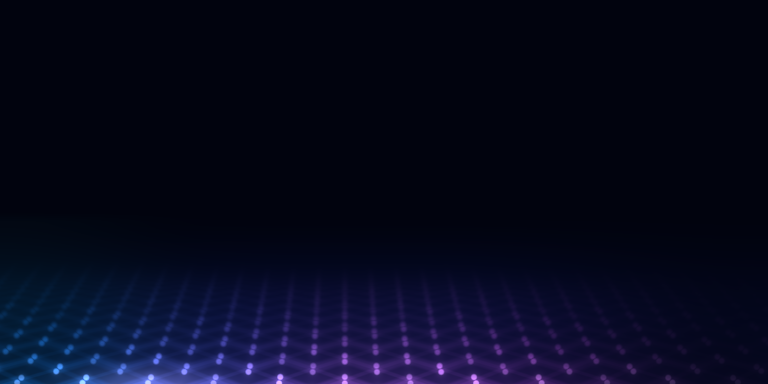
This background is drawn by a Shadertoy shader. Its source:

```glsl
#define CENTER_X 0.898
#define GRID_BASE 0.010
#define GRID_DEPTH 0.310
#define ROW_SHRINK 0.82
#define COLUMN_STEP 0.0854
#define COLUMN_LEAN 0.062
#define DOT_RADIUS 0.0075
#define PAIR_OFFSET 0.0085
#define HAZE_TOP 0.45
#define MESH_GAIN 0.17
#define NIGHT vec3(0.004, 0.012, 0.055)

// Hue across the floor: blue, periwinkle, violet, plum
vec3 floorHue(float x) {
    vec3 hue = mix(vec3(0.08, 0.44, 0.85), vec3(0.38, 0.40, 0.90), smoothstep(0.10, 0.50, x));
    hue = mix(hue, vec3(0.68, 0.33, 0.78), smoothstep(0.45, 0.95, x));
    return mix(hue, vec3(0.58, 0.20, 0.60), smoothstep(0.95, 1.50, x));
}

float columnStep(float y) {
    return COLUMN_STEP - COLUMN_LEAN * y;
}

// Nearness of the floor at a height: 1 in front, 0 at the far edge
float nearness(float y) {
    return max(1.0 - (y - GRID_BASE) / GRID_DEPTH, 0.02);
}

float rowAt(float y) {
    return log(nearness(y)) / log(ROW_SHRINK);
}

float rowHeight(float row) {
    return GRID_BASE + GRID_DEPTH * (1.0 - pow(ROW_SHRINK, row));
}

// Paired light points on staggered columns
float dotLight(vec2 p, float blur) {
    float light = 0.0;
    float nearest = round((p.x - CENTER_X) / columnStep(p.y));
    for (int i = -1; i <= 1; i++) {
        float column = nearest + float(i);
        float stagger = 0.5 * mod(column, 2.0);
        float nearestRow = round(rowAt(p.y) - stagger);
        for (int j = -1; j <= 1; j++) {
            float row = nearestRow + float(j) + stagger;
            float y = rowHeight(row);
            float size = sqrt(nearness(y));
            vec2 q = p - vec2(CENTER_X + column * columnStep(y), y);
            vec2 offset = normalize(vec2(-column * COLUMN_LEAN * 1.4, 1.0)) * PAIR_OFFSET * size;
            float d = min(length(q - offset), length(q + offset));
            float twinkle = 0.8 + 0.14 * sin(column * 2.1 + row * 1.7) + 0.10 * sin(column * 5.3 - row * 3.1);
            float radius = DOT_RADIUS * mix(0.7, 1.0, size);
            float core = 1.0 - smoothstep(radius - blur, radius + blur, d);
            light += twinkle * (core + 0.22 * exp(-d * d / 0.0002));
        }
    }
    return light;
}

// Zigzag strips and diagonal strands joining the staggered points
float meshLight(vec2 p) {
    float u = (p.x - CENTER_X) / columnStep(p.y);
    float v = rowAt(p.y);
    float rowSize = GRID_DEPTH * nearness(p.y) * -log(ROW_SHRINK);
    vec2 diagonals = vec2(v + 0.5 * u, v - 0.5 * u);
    vec2 d = abs(diagonals - round(diagonals)) * rowSize;
    vec2 strands = 1.0 - smoothstep(vec2(0.002), vec2(0.008), d);
    float zigzag = abs(fract(u * 0.5 + 0.5) - 0.5);
    float strip = abs(fract(v + zigzag) - 0.5);
    float soft = 0.006 / rowSize;
    return 0.6 * (strands.x + strands.y) + smoothstep(0.25 - soft, 0.25 + soft, strip) - 0.4;
}

void mainImage(out vec4 fragColor, in vec2 fragCoord) {
    vec2 p = fragCoord / iResolution.y;
    float rightFade = 1.0 - 0.88 * smoothstep(1.10, 1.95, p.x);
    vec3 hue = floorHue(p.x);

    // Night sky and low haze with a crisp upper limit on the left
    vec3 color = NIGHT;
    float haze = 1.0 - smoothstep(0.15, HAZE_TOP, p.y);
    vec3 hazeHue = mix(vec3(0.004, 0.060, 0.100), vec3(0.012, 0.030, 0.125), smoothstep(0.0, 0.75, p.x));
    color += hazeHue * haze * mix(0.3, 1.0, rightFade);
    float leftHaze = (1.0 - smoothstep(0.0, 0.55, p.x)) * (1.0 - smoothstep(0.42, HAZE_TOP, p.y));
    color += vec3(0.002, 0.018, 0.016) * leftHaze;

    // Floor glow with a gently waving far edge
    float edge = 0.315 + 0.008 * sin(p.x * 3.1 + 1.0) + 0.004 * sin(p.x * 7.3);
    float floorMask = 1.0 - smoothstep(edge - 0.08, edge + 0.01, p.y);
    float glow = exp(-p.y * 10.0) * floorMask * rightFade;
    float leftDim = mix(0.50, 1.0, smoothstep(0.0, 0.4, p.x));
    color += hue * glow * 0.31 * leftDim;

    // Mesh and light points soften with distance
    color += hue * meshLight(p) * exp(-p.y * 12.0) * floorMask * rightFade * MESH_GAIN;
    float blur = max(0.0025 + 0.020 * p.y, 0.75 / iResolution.y);
    float dotFade = exp(-p.y * 1.5 - p.y * p.y * 40.0) * floorMask * rightFade;
    vec3 dotHue = mix(hue, vec3(1.0, 0.88, 1.0), 0.6 * exp(-p.y * 20.0));
    color += dotHue * dotLight(p, min(blur, DOT_RADIUS)) * dotFade * 0.66;

    // Soft flare at the lower edge
    vec2 flare = (p - vec2(0.39, 0.0)) / vec2(0.18, 0.04);
    color += vec3(0.20, 0.18, 0.27) * exp(-dot(flare, flare));

    fragColor = vec4(clamp(color, 0.0, 1.0), 1.0);
}
```
